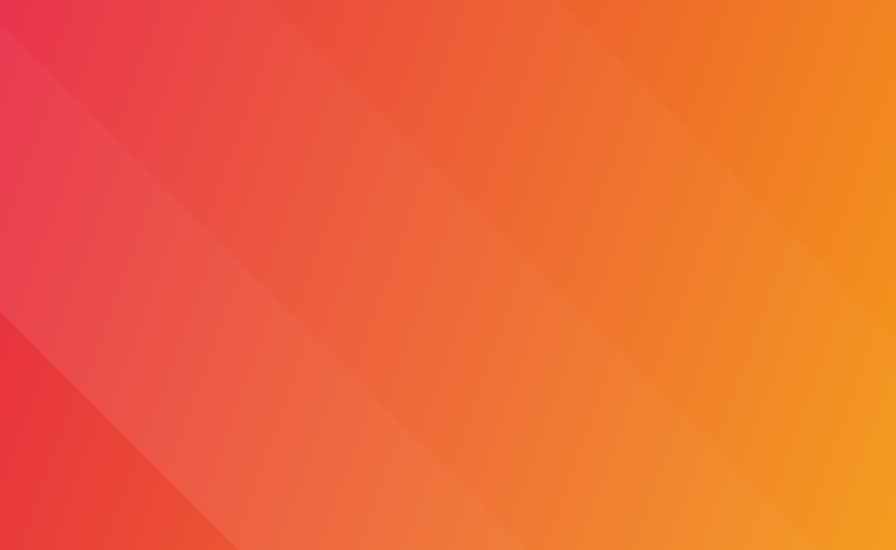
Give the GLSL for this background, as a Shadertoy shader.

```glsl
// Warm diagonal backdrop: a slanted crimson-to-amber gradient under
// three translucent pale sheets. The sheets share one lower-left edge
// and end at evenly spaced 45 degree lines, so their veils stack up.

#define SLANT 0.36          // how far the gradient leans with depth
#define FIRST_EDGE -0.566   // shared lower-left edge, in canvas heights
#define EDGE_STEP 0.5265    // spacing of the following edges
#define SHEETS 3
#define VEIL 0.029          // tint added by each sheet
#define EDGE_SOFTNESS 0.0035
#define CRIMSON vec3(0.906, 0.152, 0.262)
#define AMBER vec3(0.955, 0.602, 0.098)
#define SHEET_TINT vec3(1.0, 1.0, 0.96)

// Gradient running rightwards and slightly down
vec3 baseGradient(vec2 p, float aspect) {
    float t = (p.x + SLANT * (1.0 - p.y)) / (aspect + SLANT);
    return mix(CRIMSON, AMBER, clamp(t, 0.0, 1.0));
}

// Smoothed step across a diagonal edge
float pastEdge(float diagonal, float edge) {
    return smoothstep(-EDGE_SOFTNESS, EDGE_SOFTNESS, diagonal - edge);
}

void mainImage(out vec4 fragColor, in vec2 fragCoord) {
    vec2 p = fragCoord / iResolution.y;
    float aspect = iResolution.x / iResolution.y;

    // Zero on the line running down from the top left corner
    float diagonal = p.x + p.y - 1.0;
    vec3 color = baseGradient(p, aspect);

    // Stack the sheets, each one step longer than the last
    float started = pastEdge(diagonal, FIRST_EDGE);
    for (int i = 1; i <= SHEETS; i++) {
        float sheetEnd = FIRST_EDGE + EDGE_STEP * float(i);
        float cover = started * (1.0 - pastEdge(diagonal, sheetEnd));
        color = mix(color, SHEET_TINT, VEIL * cover);
    }

    fragColor = vec4(color, 1.0);
}
```
